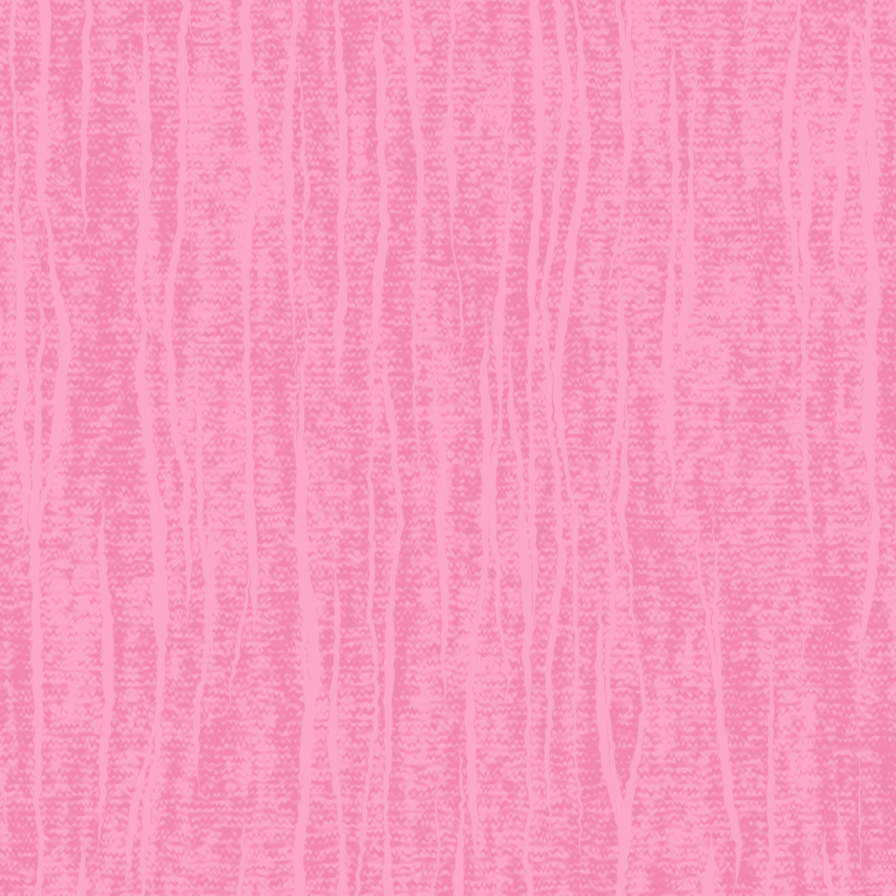
This texture is drawn by a WebGL 1 fragment shader. Its source:

```glsl
precision highp float;
// Pink woven cloth with pale, wavering vertical strands over a fine knit.
uniform vec2 u_resolution;

#define LIGHT_PINK vec3(0.994, 0.656, 0.786)
#define DARK_PINK vec3(0.944, 0.526, 0.682)
#define WEAVE_COUNT vec2(134.0, 114.0)
#define WEAVE_SOFTNESS 0.68
#define WEAVE_BIAS 0.0
#define STREAK_CONTRAST 0.62
#define STRAND_LAYERS 2
#define STRAND_COLUMNS 21.0
#define STRAND_HALF_WIDTH 0.0045
#define STRAND_EDGE 0.0015
#define MEANDER 0.028

const float TAU = 6.2831853;

float hash(vec2 cell) {
  vec2 a = fract(cell * vec2(0.1031, 0.1137));
  a += dot(a, a.yx + 33.33);
  return fract((a.x + a.y) * a.x * 17.0);
}

float noise(vec2 p) {
  vec2 cell = floor(p);
  vec2 f = fract(p);
  f = f * f * (3.0 - 2.0 * f);
  float low = mix(hash(cell), hash(cell + vec2(1.0, 0.0)), f.x);
  float high = mix(hash(cell + vec2(0.0, 1.0)), hash(cell + 1.0), f.x);
  return mix(low, high, f.y);
}

// Coverage of the tapering strands in one layer.
float strandLayer(vec2 p, float layer, float edge) {
  float coverage = 0.0;
  float column = floor(p.x * STRAND_COLUMNS);
  for (int i = -1; i <= 1; i++) {
    float id = column + float(i);
    float seed = id * 3.0 + layer * 71.0 + 200.0;
    float center = (id + 0.2 + 0.6 * hash(vec2(seed, 5.0))) / STRAND_COLUMNS;
    center += MEANDER * (noise(vec2(seed, p.y * 5.0 + 40.0)) - 0.5);
    center += 0.007 * (noise(vec2(seed, p.y * 19.0 + 90.0)) - 0.5);

    float taper = smoothstep(0.25, 0.65, noise(vec2(seed + 1.0, p.y * 3.6 + 13.0)));
    float swell = 0.5 + noise(vec2(seed + 2.0, p.y * 11.0));
    float halfWidth = mix(-edge, STRAND_HALF_WIDTH * swell, taper);
    float gap = abs(p.x - center) - halfWidth;
    coverage = max(coverage, 1.0 - smoothstep(-edge, edge, gap));
  }
  return coverage;
}

// Broken knit rows whose balance of light and dark follows thin streaks.
float weave(vec2 p, vec2 bent) {
  float streaks = STREAK_CONTRAST * (noise(bent * vec2(58.0, 7.0) + 30.0) - 0.5);
  streaks += 0.65 * (noise(bent * vec2(115.0, 15.0) + 70.0) - 0.5);

  vec2 wobble = vec2(noise(p * 47.0 + 11.0), noise(p * vec2(70.0, 45.0) + 57.0)) - 0.5;
  vec2 stitch = p * WEAVE_COUNT + wobble * vec2(1.3, 0.8);
  float wave = sin(TAU * stitch.x);
  float stagger = wave * cos(0.5 * TAU * stitch.y);
  float knit = 0.30 * cos(TAU * stitch.y + 0.9 * wave) + 0.24 * stagger;

  float fuzz = 0.95 * (noise(p * vec2(165.0, 220.0) + 19.0) - 0.5);
  fuzz += 0.6 * (noise(p * vec2(95.0, 150.0) + 43.0) - 0.5);
  float tone = streaks + knit + fuzz + WEAVE_BIAS;
  return smoothstep(-WEAVE_SOFTNESS, WEAVE_SOFTNESS, tone);
}

void main() {
  vec2 p = gl_FragCoord.xy / u_resolution.y;
  float edge = max(STRAND_EDGE, 0.6 / u_resolution.y);

  // A shared bend keeps streaks and strands flowing together.
  vec2 bent = p;
  bent.x += MEANDER * (noise(p * vec2(6.0, 3.4) + 8.0) - 0.5);

  float light = weave(p, bent);
  vec2 frayed = bent;
  frayed.x += 0.004 * (noise(p * vec2(60.0, 120.0)) - 0.5);
  for (int i = 0; i < STRAND_LAYERS; i++) {
    float layer = float(i);
    vec2 shifted = frayed + vec2(layer * 0.024, layer * 0.37);
    light = max(light, strandLayer(shifted, layer, edge));
  }

  gl_FragColor = vec4(mix(DARK_PINK, LIGHT_PINK, light), 1.0);
}
```
